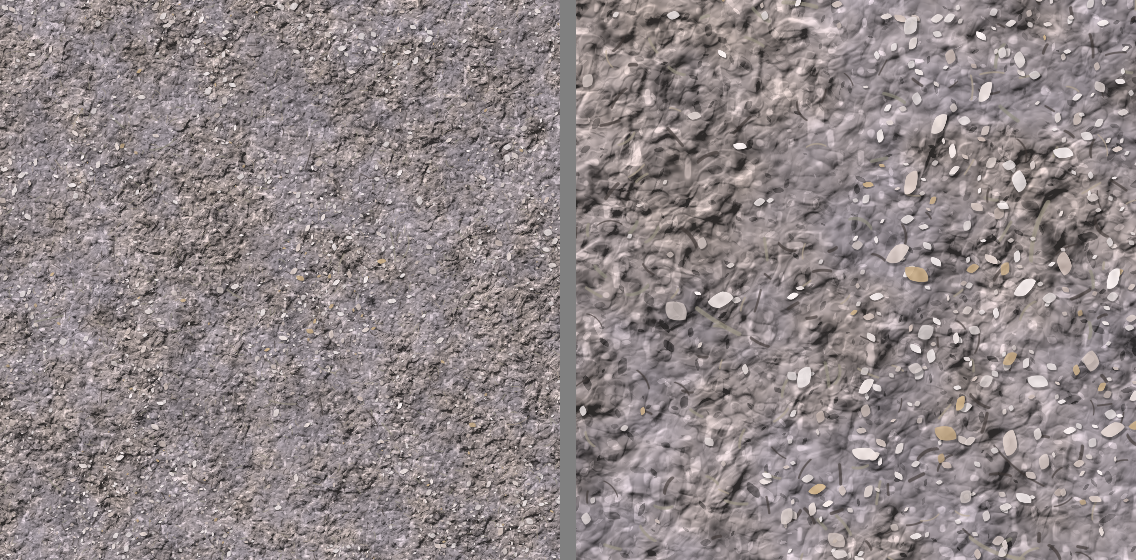
Left, the full canvas; right, a detail of the centre.
Reproduce this texture procedurally as a Shadertoy shader.

```glsl
// Trampled grey-brown mud strewn with pale stone chips and plant fibres.
// A finely crumbled, softly lit height field gives the ground; crisp flakes of
// debris, short fibres and clustered white chips are scattered over it.

#define LIGHT_DIR vec2(-0.5, 0.86)
#define BASE_TONE 0.585
#define RELIEF 0.042
#define SHADOW 0.075
#define CREASE 0.17
#define GRAIN 0.20
#define CHIP_SHARE 0.27
#define FLAKE_SHARE 0.55
#define FIBRE_SHARE 0.42
#define CLAY_TINT vec3(1.02, 0.965, 1.01)
#define SOIL_TINT vec3(1.05, 0.965, 0.935)

// ---- Randomness ----
vec4 hash4(vec2 p) {
    vec4 q = fract(p.xyxy * vec4(0.1031, 0.1030, 0.0973, 0.1099));
    q += dot(q, q.wzxy + 33.33);
    return fract((q.xxyz + q.yzzw) * q.zywx);
}

float noise(vec2 p) {
    vec2 i = floor(p), f = fract(p);
    f = f * f * (3.0 - 2.0 * f);
    float low = mix(hash4(i).x, hash4(i + vec2(1, 0)).x, f.x);
    float high = mix(hash4(i + vec2(0, 1)).x, hash4(i + vec2(1, 1)).x, f.x);
    return mix(low, high, f.y);
}

float fbm(vec2 p) {
    return 0.5 * noise(p) + 0.3 * noise(p * 2.1 + 7.3) + 0.2 * noise(p * 4.3 + 19.1);
}

// Expresses v in axes turned by the given angle
vec2 turned(vec2 v, float angle) {
    float c = cos(angle), s = sin(angle);
    return vec2(c * v.x + s * v.y, c * v.y - s * v.x);
}

// ---- Mud surface: x is height, y is crease depth ----
vec2 mud(vec2 p, float rough) {
    p += 0.006 * (vec2(noise(p * 45.0 + 5.0), noise(p * 45.0 + 83.0)) - 0.5);
    p = turned(p, 0.5) * vec2(0.9, 1.1);
    float height = 0.0, crease = 0.0, freq = 24.0;
    for (int i = 0; i < 5; i++) {
        float fold = abs(2.0 * noise(p * freq + float(i) * 17.7) - 1.0);
        float crumb = smoothstep(0.52, 0.70, noise(p * freq * 1.5 + float(i) * 31.3));
        height += mix(0.3, 0.75, float(i) / 4.0) * fold / freq;
        if (i > 0) height += 0.4 * rough * crumb / freq;
        if (i == 2 || i == 3) crease += 0.6 * (1.0 - smoothstep(0.0, 0.25, fold));
        p = turned(p, 0.8);
        freq *= 1.75;
    }
    return vec2(height, crease);
}

// ---- Angular pieces: debris flakes and stone chips ----
float chipDistance(vec2 q, float angle, float squash, float size) {
    q = turned(q, angle);
    q.y *= squash;
    return 0.6 * length(q) + 0.45 * max(abs(q.x + 0.5 * q.y), abs(q.y - 0.3 * q.x)) - size;
}

void scatterFlakes(inout float tone, vec2 p, float freq, float share, float seed) {
    vec2 g = p * freq, id = floor(g);
    float soft = 0.6 * freq / iResolution.y;
    for (int k = 0; k < 9; k++) {
        vec2 cell = id + vec2(k % 3 - 1, k / 3 - 1);
        vec4 r = hash4(cell + seed), s = hash4(cell + seed + 53.0);
        if (r.z > share) continue;
        float d = chipDistance(g - cell - r.xy, 0.5 + 3.0 * (r.w - 0.5), 1.5 + 1.5 * s.x, 0.15 + 0.3 * s.y);
        tone += mix(-0.22, 0.16, s.z) * (1.0 - smoothstep(-soft, soft, d));
    }
}

void scatterChips(inout vec3 col, vec2 p, float freq, float seed) {
    vec2 g = p * freq, id = floor(g);
    float soft = 0.7 * freq / iResolution.y;
    for (int k = 0; k < 9; k++) {
        vec2 cell = id + vec2(k % 3 - 1, k / 3 - 1);
        vec4 r = hash4(cell + seed), s = hash4(cell + seed + 37.0);
        float cluster = smoothstep(0.4, 0.7, noise(cell / freq * 13.0 + 3.0));
        if (r.z > CHIP_SHARE * (0.2 + 1.7 * cluster)) continue;
        vec2 q = g - cell - r.xy;
        float angle = 0.6 + 2.6 * (r.w - 0.5);
        float size = mix(0.14, 0.37, s.x * s.x), squash = 1.15 + 0.9 * s.y;
        float shadow = chipDistance(q + LIGHT_DIR * 0.08, angle, squash, size);
        col *= 1.0 - 0.3 * (1.0 - smoothstep(-soft, soft + 0.05, shadow));
        float d = chipDistance(q, angle, squash, size);
        vec3 stone = mix(vec3(0.98, 0.95, 0.95), vec3(0.84, 0.77, 0.74), s.z * s.z);
        stone = mix(stone, vec3(0.82, 0.71, 0.56), step(0.96, s.w));
        stone += 0.12 * (noise(p * 260.0) - 0.6);
        col = mix(col, stone, (0.7 + 0.3 * s.y) * (1.0 - smoothstep(-soft, soft, d)));
    }
}

// ---- Bent fibres: straw and dark rootlets ----
void scatterFibres(inout vec3 col, vec2 p, float freq, float share, float width, float seed) {
    vec2 g = p * freq, id = floor(g);
    float soft = 0.7 * freq / iResolution.y;
    for (int k = 0; k < 9; k++) {
        vec2 cell = id + vec2(k % 3 - 1, k / 3 - 1);
        vec4 r = hash4(cell + seed), s = hash4(cell + seed + 61.0);
        if (r.z > share) continue;
        vec2 q = turned(g - cell - r.xy, r.w * 6.28);
        q.y += (s.x - 0.5) * 1.6 * q.x * q.x;
        float d = length(vec2(max(abs(q.x) - mix(0.12, 0.45, s.y), 0.0), q.y)) - width * (0.5 + s.w);
        vec3 straw = mix(vec3(0.76, 0.69, 0.60), vec3(0.57, 0.56, 0.50), s.w);
        vec3 fibre = s.z < 0.55 ? vec3(0.24, 0.21, 0.20) : straw;
        col = mix(col, fibre, 0.65 * (1.0 - smoothstep(-soft, soft, d)));
    }
}

void mainImage(out vec4 fragColor, in vec2 fragCoord) {
    vec2 p = fragCoord / iResolution.y;
    // Smooth clay broken up by small patches of crumbs
    float clay = smoothstep(0.36, 0.64, 0.4 * fbm(p * 8.0 + 2.0) + 0.6 * fbm(p * 21.0 + 9.0));
    float rough = mix(1.2, 0.5, clay);
    float nearStep = 0.0011, farStep = 0.004;
    vec2 here = mud(p, rough);
    float lit = (here.x - mud(p + LIGHT_DIR * nearStep, rough).x) / nearStep;
    float blocked = (mud(p + LIGHT_DIR * farStep, rough).x - here.x) / farStep;
    float broken = smoothstep(0.35, 0.65, noise(p * 75.0 + 23.0));
    float clods = smoothstep(0.56, 0.76, fbm(p * 60.0 + 13.0));

    float tone = BASE_TONE + 0.18 * (fbm(p * 15.0 + 31.0) - 0.5);
    scatterFlakes(tone, p, 75.0, FLAKE_SHARE * (1.0 - 0.5 * clay), 307.0);
    scatterFlakes(tone, p, 135.0, FLAKE_SHARE, 401.0);
    tone += RELIEF * (lit > 0.0 ? 0.8 * lit : lit);
    tone -= SHADOW * max(blocked - 0.3, 0.0) + CREASE * here.y * broken * rough;
    tone += 0.18 * smoothstep(0.74, 0.88, noise(p * 165.0 + 71.0)) - 0.15 * clods * rough;
    tone += GRAIN * (0.6 * noise(p * 300.0) + 0.4 * noise(p * 170.0 + 37.0) - 0.5);
    tone = clamp(tone, 0.17, 0.93);

    // Bluish clay against browner soil
    float tint = clamp(0.6 * clay + 0.8 * (fbm(p * 23.0 + 57.0) - 0.2), 0.0, 1.0);
    vec3 col = tone * mix(SOIL_TINT, CLAY_TINT, tint);
    scatterFibres(col, p, 62.0, FIBRE_SHARE, 0.045, 11.0);
    scatterFibres(col, p, 17.0, 0.25 * FIBRE_SHARE, 0.018, 29.0);
    scatterChips(col, p, 90.0, 101.0);
    scatterChips(col, p, 47.0, 211.0);
    fragColor = vec4(clamp(col, 0.0, 1.0), 1.0);
}
```
